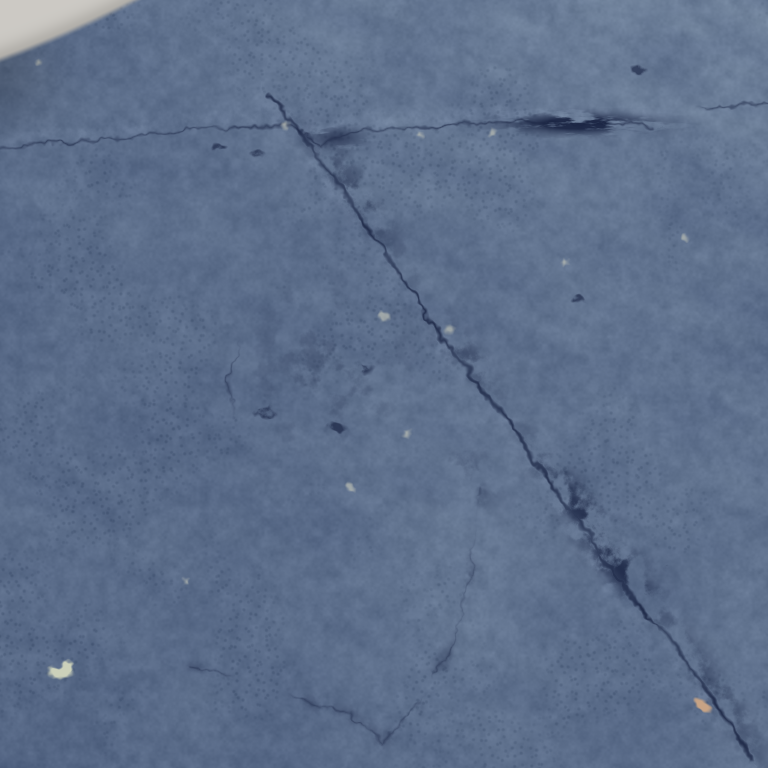
Give the GLSL for this texture, as a WebGL 2 fragment shader.

```glsl
#version 300 es
precision highp float;
// Weathered blue concrete crossed by a diagonal crack and a level seam.
// Cracks are warped polylines with smudged edges; the surface is layered noise
// with cellular pits, and small chips and a pale corner lie on top.
uniform vec2 u_resolution;
out vec4 fragColor;

const vec3 DEEP_BLUE = vec3(.09, .13, .25);
const vec3 SLATE = vec3(.318, .387, .508);
const vec3 PALE_SLATE = vec3(.435, .507, .607);
const vec3 CREAM = vec3(.80, .79, .77);
const vec3 CHIP = vec3(.69, .71, .69);

const vec2 DIAGONAL[9] = vec2[9](vec2(.352, .874), vec2(.414, .798), vec2(.488, .694),
  vec2(.573, .564), vec2(.664, .447), vec2(.749, .329), vec2(.814, .232),
  vec2(.885, .154), vec2(.98, .01));
const vec2 SEAM[9] = vec2[9](vec2(-.02, .804), vec2(.13, .818), vec2(.25, .832),
  vec2(.371, .84), vec2(.417, .812), vec2(.455, .828), vec2(.547, .836),
  vec2(.664, .841), vec2(.846, .837));
const vec2 SCRATCH[9] = vec2[9](vec2(.622, .36), vec2(.614, .27), vec2(.592, .167),
  vec2(.555, .1), vec2(.5, .03), vec2(.456, .072), vec2(.41, .083),
  vec2(.319, .115), vec2(.25, .13));

// Scattered marks as x, y, radius.
const vec3 CHIPS[11] = vec3[11](vec3(.5, .589, .006), vec3(.585, .572, .0055),
  vec3(.736, .658, .004), vec3(.892, .691, .004), vec3(.53, .435, .0036),
  vec3(.456, .365, .0042), vec3(.642, .828, .0045), vec3(.547, .824, .0034),
  vec3(.371, .837, .004), vec3(.241, .243, .003), vec3(.052, .919, .0034));
const vec3 STAINS[8] = vec3[8](vec3(.872, .259, .005), vec3(.335, .797, .0065),
  vec3(.755, .608, .006), vec3(.833, .906, .008), vec3(.436, .443, .0085),
  vec3(.475, .521, .0085), vec3(.345, .462, .012), vec3(.286, .809, .007));

float hash(vec2 p) {
  vec3 q = fract(p.xyx * vec3(.1031, .103, .0973));
  q += dot(q, q.yzx + 33.33);
  return fract((q.x + q.y) * q.z);
}
float noise(vec2 p) {
  vec2 i = floor(p), f = fract(p);
  f = f * f * (3. - 2. * f);
  return mix(mix(hash(i), hash(i + vec2(1, 0)), f.x),
             mix(hash(i + vec2(0, 1)), hash(i + 1.), f.x), f.y);
}
float layers(vec2 p) {
  float sum = 0., gain = .5;
  for (int i = 0; i < 5; i++, gain *= .5) {
    sum += gain * noise(p);
    p = mat2(1.6, 1.2, -1.2, 1.6) * p + 7.3;
  }
  return sum;
}
float cellular(vec2 p) {
  float nearest = 2.;
  for (int k = 0; k < 9; k++) {
    vec2 c = floor(p) + vec2(k % 3 - 1, k / 3 - 1);
    nearest = min(nearest, length(c + vec2(hash(c), hash(c + 51.7)) - p));
  }
  return nearest;
}
// Signed distance, positive on the left of the direction of travel.
float polyline(vec2 p, vec2 pts[9]) {
  float best = 9., side = 1.;
  for (int i = 0; i < 8; i++) {
    vec2 a = p - pts[i], b = pts[i + 1] - pts[i];
    float d = length(a - b * clamp(dot(a, b) / dot(b, b), 0., 1.));
    if (d < best) { best = d; side = b.x * a.y < b.y * a.x ? -1. : 1.; }
  }
  return best * side;
}
float disc(float d, float radius, float soft) {
  return 1. - smoothstep(radius - soft, radius + soft, abs(d));
}
float bump(float x, float center, float width) {
  float t = (x - center) / width;
  return exp(-t * t);
}
vec3 ink(vec3 color, float amount) {
  return mix(color, DEEP_BLUE, clamp(amount, 0., .9));
}

void main() {
  vec2 uv = gl_FragCoord.xy / u_resolution;
  float soft = 1. / min(u_resolution.x, u_resolution.y) + .0012;
  vec2 fine = vec2(noise(uv * 190.), noise(uv * 190. + 90.)) - .5;
  vec2 warped = uv + fine * .004 + (vec2(noise(uv * 65.), noise(uv * 65. + 40.)) - .5) * .009;

  // Light toward the upper right, streaks, grain and pits.
  float streaks = layers(mat2(.94, .34, -.34, .94) * uv * vec2(10, 28));
  float rough = layers(uv * 75.);
  float light = .2 + .42 * smoothstep(.45, 1.1, uv.y) * (.45 + uv.x * .7)
    + .2 * smoothstep(.1, .8, uv.x) + .12 * bump(distance(uv, vec2(.62, .25)), 0., .3)
    + (streaks - .48) * (.35 + .8 * uv.x * uv.y) + (layers(uv * 5.) - .48) * .5;
  vec3 color = mix(SLATE, PALE_SLATE, light);
  color += (rough - .48) * .085 + (noise(uv * 260.) - .5) * .022;
  color -= .045 * smoothstep(.32, .05, cellular(uv * 95.)) * smoothstep(.45, .65, layers(uv * 9.));

  // Diagonal crack: crumbled patches beside a thin dark core.
  float crack = polyline(warped, DIAGONAL);
  float patches = .15 + bump(uv.y, .33, .07) + .7 * bump(uv.y, .25, .035)
    + .55 * bump(uv.y, .75, .07) + .45 * bump(uv.y, .54, .04) + .4 * bump(uv.y, .11, .1);
  float crumbs = smoothstep(.38, .66, layers(uv * 52. + 11.));
  float smudge = bump(crack, .01, .017 + .006 * patches) * crumbs * patches * smoothstep(.89, .82, uv.y);
  float core = disc(crack, .0017 + .0016 * noise(uv * 38.), soft) * (.5 + .4 * noise(uv * 30.));
  color = ink(color + .03 * bump(crack, -.012, .012) * rough, max(smudge * .68, core));

  // Level seam, its ragged gash and thin tail.
  float seam = polyline(warped, SEAM);
  color += .05 * bump(seam, .012, .01) * rough;
  color = ink(color, disc(seam, .0013, soft) * (.35 + .35 * noise(uv * 25.)));
  float gash = 1.25 * bump(uv.x, .755, .082) * bump(uv.y, .839, .012)
    + .6 * bump(uv.x, .435, .035) * bump(uv.y, .82, .014);
  color = ink(color, gash * smoothstep(.36, .56, layers(uv * vec2(24, 110))));
  float tail = warped.y - .861 - .05 * (uv.x - .95);
  color = ink(color, .55 * disc(tail, .0012, soft) * smoothstep(.9, .93, uv.x));

  // Faint scratches, a short hooked crack and scuffs.
  float scratch = polyline(warped, SCRATCH);
  color = ink(color, (.35 * disc(scratch, .001, soft) + .22 * bump(scratch, 0., .009) * crumbs)
    * smoothstep(.35, .65, noise(uv * 28.)));
  float hook = warped.x - .303 - .006 * sin(uv.y * 60.);
  color = ink(color, .55 * disc(hook, .001, soft) * bump(uv.y, .505, .035));
  float scuffs = bump(distance(uv, vec2(.43, .52)), 0., .1) + bump(distance(uv, vec2(.61, .38)), 0., .05);
  color = ink(color, .24 * scuffs * smoothstep(.52, .68, layers(uv * 32.)));

  // Dark stains and pale chips.
  for (int i = 0; i < 8; i++) {
    float d = length((warped - STAINS[i].xy) * vec2(.8, 1.5));
    color = ink(color, .65 * disc(d, STAINS[i].z, .003) * smoothstep(.25, .6, rough));
  }
  for (int i = 0; i < 11; i++)
    color = mix(color, CHIP, .8 * disc(distance(uv + fine * .006, CHIPS[i].xy), CHIPS[i].z, soft + .001));
  vec2 flake = uv + fine * .004 - vec2(.078, .125);
  float shell = max(disc(length(flake * vec2(.55, 1)), .0085, soft), disc(distance(flake, vec2(.009, .006)), .008, soft));
  shell *= 1. - disc(distance(flake, vec2(-.003, .01)), .006, soft);
  color = mix(color, vec3(.8, .82, .73), shell);
  vec2 leaf = mat2(.8, .6, -.6, .8) * (uv + fine * .003 - vec2(.915, .082));
  color = mix(color, vec3(.78, .64, .52), disc(length(leaf * vec2(.6, 1.25)), .0075, soft));

  // Pale corner with a soft shadow below it.
  float corner = uv.y - .922 - .36 * uv.x - .45 * uv.x * uv.x;
  color *= 1. - .16 * bump(distance(uv, vec2(0, .91)), 0., .07);
  vec3 sheet = CREAM - .11 * bump(corner, 0., .018);
  color = mix(color, sheet, smoothstep(-.003 - soft, .003 + soft, corner));
  fragColor = vec4(color, 1);
}
```
